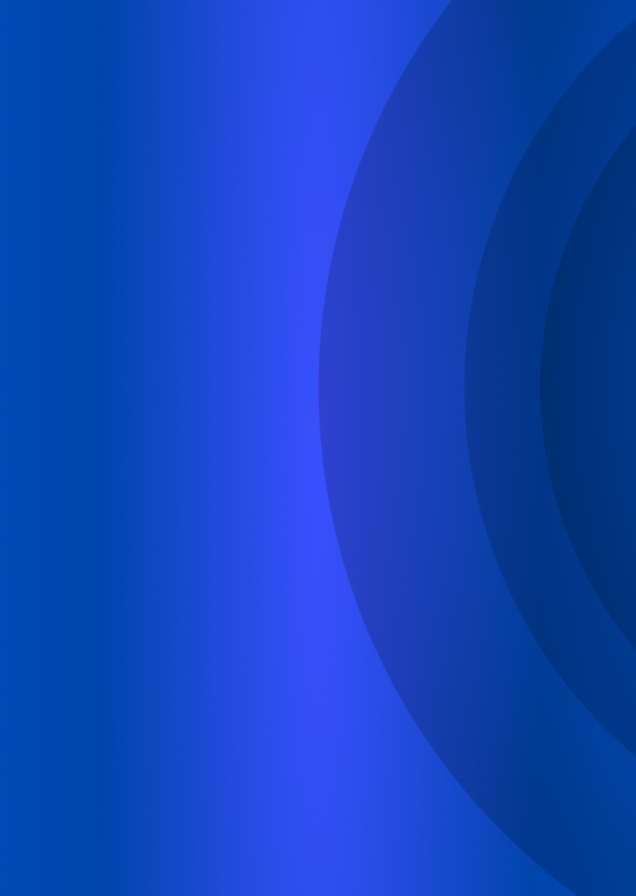
Reproduce this background procedurally as a WebGL 2 fragment shader.

```glsl
#version 300 es
precision highp float;
// Blue backdrop with a tall vertical glow and three nested translucent discs.
// The glow is a stretched distance cone; each disc darkens what lies below it,
// most strongly at its rim. One unit is the canvas height.
uniform vec2 u_resolution;
out vec4 fragColor;

const vec3 DEEP_BLUE = vec3(0.0, 0.270, 0.672);
const vec3 SIDE_BLUE = vec3(0.0, 0.290, 0.708);
const vec3 GLOW_BLUE = vec3(0.228, 0.314, 1.0);

const vec2 GLOW_CENTER = vec2(0.355, 0.480);
const float GLOW_REACH = 0.245;
const float GLOW_STRETCH = 0.1;
const vec2 DISC_CENTER = vec2(1.0573, 0.5677);

// Linear falloff around a vertically stretched centre
float glowAmount(vec2 p, vec2 center, float stretch, float reach) {
    vec2 offset = (p - center) * vec2(1.0, stretch);
    float distanceToCore = length(vec3(offset, 0.006));
    return clamp(1.0 - distanceToCore / reach, 0.0, 1.0);
}

// Sides brighten a little beyond the reach of the glow
vec3 backdrop(vec2 p) {
    float side = smoothstep(GLOW_REACH, 0.36, abs(p.x - GLOW_CENTER.x));
    vec3 base = mix(DEEP_BLUE, SIDE_BLUE, side);
    float glow = glowAmount(p, GLOW_CENTER, GLOW_STRETCH, GLOW_REACH);
    return mix(base, GLOW_BLUE, glow);
}

// Multiplier of a disc: rim shade easing to core shade with depth
float discShade(vec2 p, vec2 center, float radius, float rim, float core, float pixel) {
    float depth = radius - length(p - center);
    float coverage = smoothstep(-pixel, pixel, depth);
    float shade = mix(rim, core, smoothstep(0.0, 0.2, depth));
    return mix(1.0, shade, coverage);
}

// Sine hash for faint grain that hides colour banding
float hash(vec2 p) {
    return fract(sin(dot(p, vec2(12.9898, 78.233))) * 43758.5453);
}

void main() {
    float pixel = 1.0 / u_resolution.y;
    vec2 p = gl_FragCoord.xy * pixel;
    vec3 color = backdrop(p);

    // Nested discs, from the widest to the narrowest
    vec3 radii = vec3(0.7018, 0.5391, 0.4544);
    vec3 rims = vec3(0.82, 0.85, 0.84);
    vec3 cores = vec3(0.90, 0.94, 0.93);
    for (int i = 0; i < 3; i++) {
        color *= discShade(p, DISC_CENTER, radii[i], rims[i], cores[i], pixel);
    }

    color += (hash(gl_FragCoord.xy) - 0.5) / 255.0;
    fragColor = vec4(color, 1.0);
}
```
